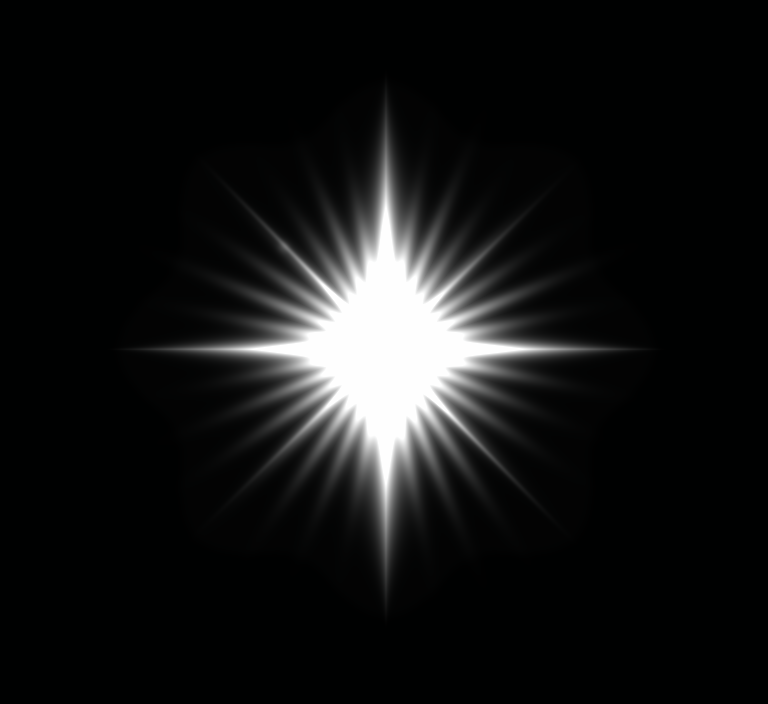
Write a Shadertoy shader that draws this background.

```glsl
const float TAU = 6.2831853;

// Tapering beam: x runs along the axis, y across it
float beam(vec2 q, float reach, float width, float falloff) {
    float t = clamp(1.0 - q.x / reach, 0.0, 1.0);
    return pow(t, falloff) * exp(-abs(q.y) / (width * t + 0.0004));
}

// Soft needle with a rounded cross-section
float needle(vec2 q, float reach, float width) {
    float t = clamp(1.0 - q.x / reach, 0.0, 1.0) * step(0.0, q.x);
    return t * t * exp(-q.y * q.y / (width * width));
}

// Uneven strength for each fine ray
float rayStrength(float id) {
    return 0.5 + 0.3 * sin(id * 3.1 + 1.0) + 0.2 * sin(id * 7.3);
}

void mainImage(out vec4 fragColor, in vec2 fragCoord) {
    vec2 p = (fragCoord - vec2(0.5026, 0.504) * iResolution.xy) / iResolution.y;
    p.x *= iResolution.y / iResolution.x * 1.0894;
    float r = length(p);
    float angle = atan(p.y, p.x + 1e-6);

    // Central glow, stretched outwards along a fan of fine rays
    float turn = angle / TAU * 32.0;
    float id = floor(turn + 0.5);
    float offset = (turn - id) / 0.3;
    float ray = exp(-offset * offset);
    float spread = mix(0.1, 0.122 + 0.032 * rayStrength(mod(id, 32.0)), ray);
    float light = 1.38 * exp(-r * r / (spread * spread));

    // Main vertical and horizontal flares
    light += 2.0 * beam(abs(p.yx), 0.4, 0.032, 1.35);
    light += 1.9 * beam(abs(p), 0.4, 0.017, 1.35);

    // Thin diagonal needles, brighter on the falling diagonal
    for (int k = 0; k < 4; k++) {
        float a = TAU * (float(k) + 0.5) / 4.0 - 0.012;
        vec2 axis = vec2(cos(a), sin(a));
        vec2 q = vec2(dot(p, axis), dot(p, vec2(-axis.y, axis.x)));
        light += (k % 2 == 1 ? 0.8 : 0.42) * needle(q, 0.4, 0.0036);
    }

    // Small knot on the upper left needle
    light += 0.1 * exp(-dot(p - vec2(-0.145, 0.145), p - vec2(-0.145, 0.145)) / 0.00007);

    // Barely visible scalloped halo
    float petalEdge = 0.35 + 0.03 * cos(8.0 * angle);
    light += 0.01 * smoothstep(0.012, -0.012, r - petalEdge);

    vec3 color = min(light, 0.995) * vec3(1.0) + vec3(0.0, 0.002, 0.002);
    fragColor = vec4(color, 1.0);
}
```
